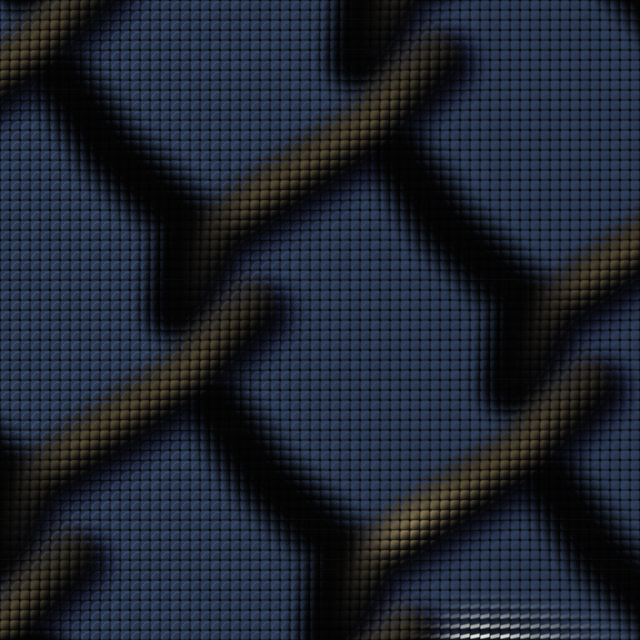
A three.js fragment shader for this background:

```glsl
// Dark blue woven mesh with brown ridges, seen through a 64 by 64 grid of small pillow lenses.
#define CELLS 64.0
#define LENS 2.6
#define STEP_A vec2(0.525, -0.120)
#define STEP_B vec2(0.285, 0.390)
#define RIDGE_WIDTH 0.052
#define BAND_WIDTH 0.078
#define BLUE vec3(0.158, 0.212, 0.310)
#define NAVY vec3(0.060, 0.066, 0.150)
#define BLACK vec3(0.016, 0.017, 0.020)
#define BROWN vec3(0.255, 0.225, 0.160)
#define GLINT vec3(0.95, 0.95, 0.84)

varying vec2 vUv;

float hash(vec2 p) {
  return fract(sin(dot(p, vec2(127.1, 311.7))) * 43758.5453);
}

float segment(vec2 p, vec2 a, vec2 b) {
  vec2 d = b - a;
  return length(p - a - d * clamp(dot(p - a, d) / dot(d, d), 0.0, 1.0));
}

// S-shaped ridge running up to the right
float ridgeDistance(vec2 p) {
  vec2 bend = vec2(0.332, 0.652);
  vec2 crest = vec2(0.573, 0.816);
  float d = segment(p, vec2(0.282, 0.555), bend);
  d = min(d, segment(p, bend, crest));
  return min(d, segment(p, crest, vec2(0.676, 0.926)));
}

// Sunken band running down to the right
float bandDistance(vec2 p) {
  vec2 middle = vec2(0.695, 0.648);
  vec2 foot = vec2(0.812, 0.535);
  float d = segment(p, vec2(0.615, 0.765), middle);
  d = min(d, segment(p, middle, foot));
  return min(d, segment(p, foot, vec2(0.800, 0.400)));
}

// x: lit ridge, y: black shade, z: navy rim
vec3 weave(vec2 p) {
  vec2 a = STEP_A;
  vec2 b = STEP_B;
  vec2 d = p - vec2(0.55, 0.67);
  vec2 tile = vec2(d.x * b.y - d.y * b.x, a.x * d.y - a.y * d.x);
  tile = floor(tile / (a.x * b.y - a.y * b.x) + 0.5);
  vec3 field = vec3(0.0);
  for (int j = -1; j <= 1; j++) {
    for (int i = -1; i <= 1; i++) {
      vec2 k = tile + vec2(float(i), float(j));
      vec2 q = p - a * k.x - b * k.y;
      float ridge = ridgeDistance(q);
      float under = ridgeDistance(q - vec2(0.014, -0.026));
      float band = bandDistance(q);
      float fade = smoothstep(0.27, 0.40, q.x) * (1.0 - 0.5 * smoothstep(0.58, 0.70, q.x));
      float lit = fade * (1.0 - smoothstep(0.0, RIDGE_WIDTH, ridge));
      float shade = max(1.0 - smoothstep(0.018, BAND_WIDTH, band),
                        0.9 * (1.0 - smoothstep(0.015, 0.060, under)));
      float rim = 1.0 - smoothstep(0.035, 0.080, under);
      field = max(field, vec3(lit, shade, rim));
    }
  }
  return field;
}

void main() {
  vec2 grid = vUv * CELLS;
  vec2 cell = floor(grid);
  vec2 f = fract(grid) - 0.5;
  float grain = hash(cell);

  // Each lens shows a wider piece of the mesh than it covers
  vec3 field = weave((cell + 0.5 + f * LENS) / CELLS);
  vec3 color = mix(BLUE, NAVY, 0.75 * field.z);
  color = mix(color, BLACK, field.y);
  vec2 toWarm = vUv - vec2(0.63, 0.15);
  float warm = 1.0 + 0.7 * exp(-dot(toWarm, toWarm) / 0.012);
  color = mix(color, BROWN * warm, field.x);

  // Pillow shading, seams and corner pits
  vec2 gap = 0.5 - abs(f);
  float seam = 1.0 - smoothstep(0.0, 0.12, min(gap.x, gap.y));
  float pit = 1.0 - smoothstep(0.08, 0.24, length(gap));
  float slope = 0.12 + 0.45 * max(field.x, field.y);
  color *= 1.0 + slope * (f.y - f.x);
  color *= (1.0 - 0.42 * seam) * (1.0 - 0.7 * pit);
  color *= 0.96 + 0.08 * grain;

  // Curved sheen, stronger toward the left
  float arc = 1.0 - smoothstep(0.02, 0.12, abs(length(f - vec2(0.45, -0.45)) - 0.76));
  float sheen = mix(0.075, 0.025, smoothstep(0.1, 0.9, vUv.x));
  color += arc * sheen * (1.0 - field.y) * vec3(0.85, 1.0, 1.05);

  // Faint worn rows and rare specks
  float worn = step(0.82, hash(vec2(cell.y, 7.0))) * smoothstep(0.3, 0.5, -f.y);
  color = mix(color, vec3(0.10, 0.11, 0.09), 0.3 * worn);
  float speck = step(0.9994, grain) * (1.0 - smoothstep(0.06, 0.18, length(f)));
  color += 0.4 * speck;

  // Striped glint along the lower edge
  float reach = vUv.x < 0.75 ? 0.065 : 0.13;
  float across = (vUv.x - 0.75) / reach;
  float glow = exp(-across * across - pow(vUv.y / 0.042, 2.0));
  float stripe = 1.0 - smoothstep(0.06, 0.30, abs(f.y + 0.12 - 0.2 * f.x));
  color *= 1.0 - 0.55 * glow;
  color += GLINT * glow * stripe * (0.65 + 0.3 * grain) * (1.0 - 0.6 * seam);

  gl_FragColor = vec4(clamp(color, 0.0, 1.0), 1.0);
}
```
